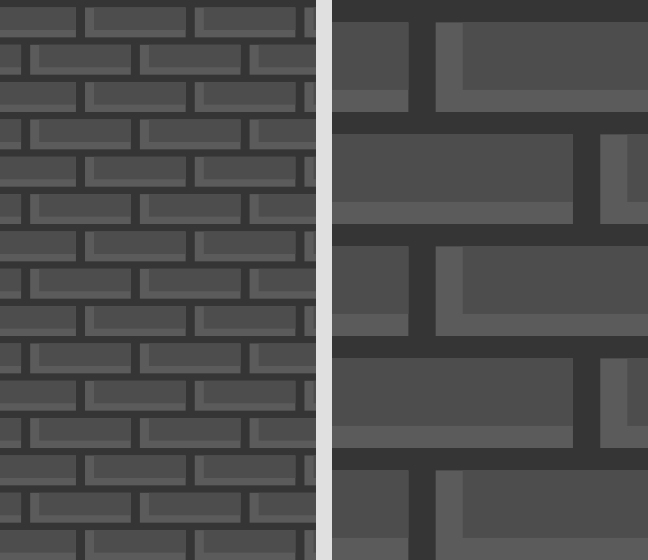
Left, the full canvas; right, a detail of the centre.
This pattern is drawn by a WebGL 2 fragment shader. Its source:

```glsl
#version 300 es
precision highp float;
// Dark grey brick wall in running bond: 15 courses, 2.88 bricks across.
// Each brick is a flat box with a lit left and bottom bevel, made by
// drawing a smaller face box over a lighter brick box, on dark mortar.

uniform vec2 u_resolution;
out vec4 fragColor;

// Coverage of a box repeated once per unit cell, spanning lo to hi.
float repeatedBox(vec2 p, vec2 lo, vec2 hi, vec2 pixel) {
  vec2 fromCenter = abs(fract(p - 0.5 * (lo + hi) + 0.5) - 0.5);
  vec2 inside = clamp((0.5 * (hi - lo) - fromCenter) / pixel + 0.5, 0.0, 1.0);
  return inside.x * inside.y;
}

void main() {
  vec2 repeats = vec2(2.88, 15.0);
  vec2 pixel = repeats / u_resolution;
  vec2 p = gl_FragCoord.xy * pixel;

  // Shift every other course by half a brick, switching inside the mortar
  float course = floor(p.y + 0.1);
  p.x -= 0.775 + 0.5 * mod(course, 2.0);

  // Mortar, then lit bevel, then brick face
  vec2 brickTopRight = vec2(0.917, 0.8);
  float brick = repeatedBox(p, vec2(0.0), brickTopRight, pixel);
  float face = repeatedBox(p, vec2(0.082, 0.197), brickTopRight, pixel);

  vec3 color = vec3(0.208);
  color = mix(color, vec3(0.357), brick);
  color = mix(color, vec3(0.302), face);
  fragColor = vec4(color, 1.0);
}
```
